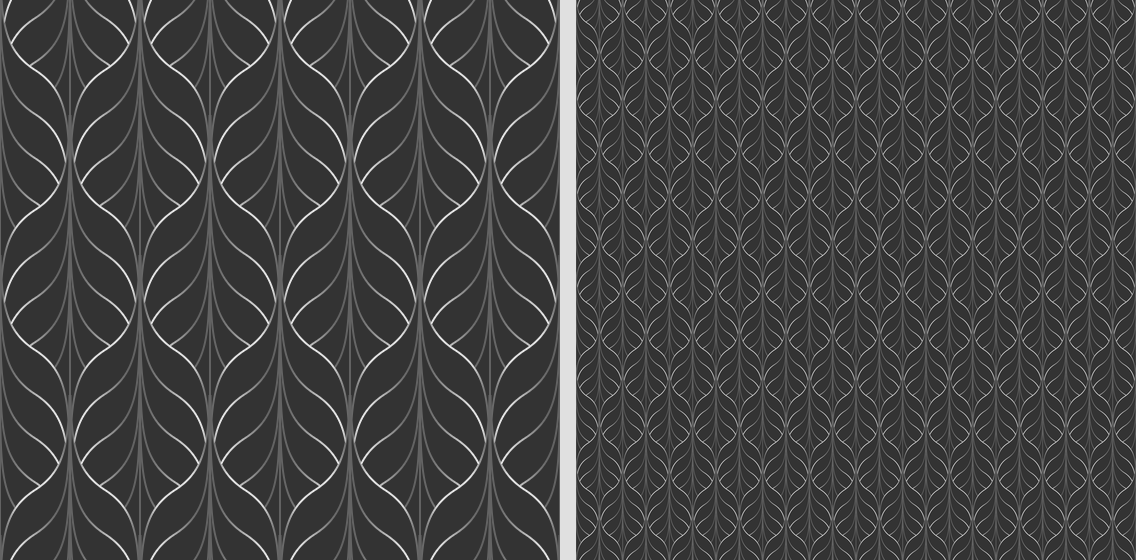
Left: one tile. Right: repeated 3 by 3.
Write a Shadertoy shader that draws this pattern.

```glsl
// Art-deco leaves in a half-drop lattice: thin silver S-curves on charcoal.
// Each leaf is an envelope curve plus shifted inner veins, mirrored about a stem.
// One unit is the stem spacing; curves fade to grey where they join a stem.

#define STEMS 8.0          // stems across; two make one repeat
#define ROWS 2.0           // leaf repeats down
#define VEINS 4            // inner veins on each half leaf
#define VEIN_STEP 0.63     // vertical distance between veins
#define BEND 0.323         // decay length of the S-curve
#define HALF_WIDTH 0.0135  // half of the line width
#define LEFT_LAG 0.1       // later brightening on left halves
#define GROUND 0.20
#define STEM_GREY 0.39
#define SILVER 0.91

// Distance from the stem reached by an S-curve at height u below its centre
float curveReach(float u) {
    return 0.5 + 0.5 * sign(u) * (1.0 - exp(-abs(u) / BEND));
}

float lineCoverage(float dist, float px) {
    return clamp((HALF_WIDTH - dist) / px + 0.5, 0.0, 1.0);
}

float curveCoverage(float d, float u, float px) {
    float slope = 0.5 / BEND * exp(-abs(u) / BEND);
    return lineCoverage(abs(d - curveReach(u)) / sqrt(1.0 + slope * slope), px);
}

// Line brightness of a half leaf; d is the distance from its stem
float halfLeaf(float d, float y, float centre, float lag, float px) {
    float period = STEMS / ROWS;
    float start = 1.35;
    float v = mod(y - centre + start, period) - start;

    // Envelope, brightest away from both stems
    float glow = smoothstep(0.0, 0.3, min(d, 1.0 - d));
    float shade = mix(GROUND, mix(STEM_GREY, SILVER, glow), curveCoverage(d, v, px));

    // Veins, brightening outwards and cut by the neighbouring leaf
    float inside = clamp((1.0 - d - curveReach(v - 0.5 * period)) / px + 0.5, 0.0, 1.0);
    float veinGlow = smoothstep(lag, 0.82, d) * (1.0 - 0.6 * smoothstep(0.86, 1.0, d));
    float veinGrey = mix(STEM_GREY, SILVER, veinGlow);
    for (int k = 1; k <= VEINS; k++) {
        float cover = inside * curveCoverage(d, v - VEIN_STEP * float(k), px);
        shade = max(shade, mix(GROUND, veinGrey, cover));
    }
    return shade;
}

void mainImage(out vec4 fragColor, in vec2 fragCoord) {
    vec2 uv = fragCoord / iResolution.xy;
    vec2 p = STEMS * vec2(uv.x, 1.0 - uv.y);
    float px = STEMS / min(iResolution.x, iResolution.y);

    // Strip between two stems; neighbouring stems are half a period apart
    float d = fract(p.x);
    float odd = mod(floor(p.x), 2.0);
    float leftCentre = 1.0 + 2.0 * odd;
    float rightCentre = 3.0 - 2.0 * odd;

    float shade = halfLeaf(d, p.y, leftCentre, 0.0, px);
    shade = max(shade, halfLeaf(1.0 - d, p.y, rightCentre, LEFT_LAG, px));

    // Straight stems
    float stem = lineCoverage(min(d, 1.0 - d), px);
    shade = max(shade, mix(GROUND, STEM_GREY, stem));

    fragColor = vec4(vec3(shade), 1.0);
}
```
